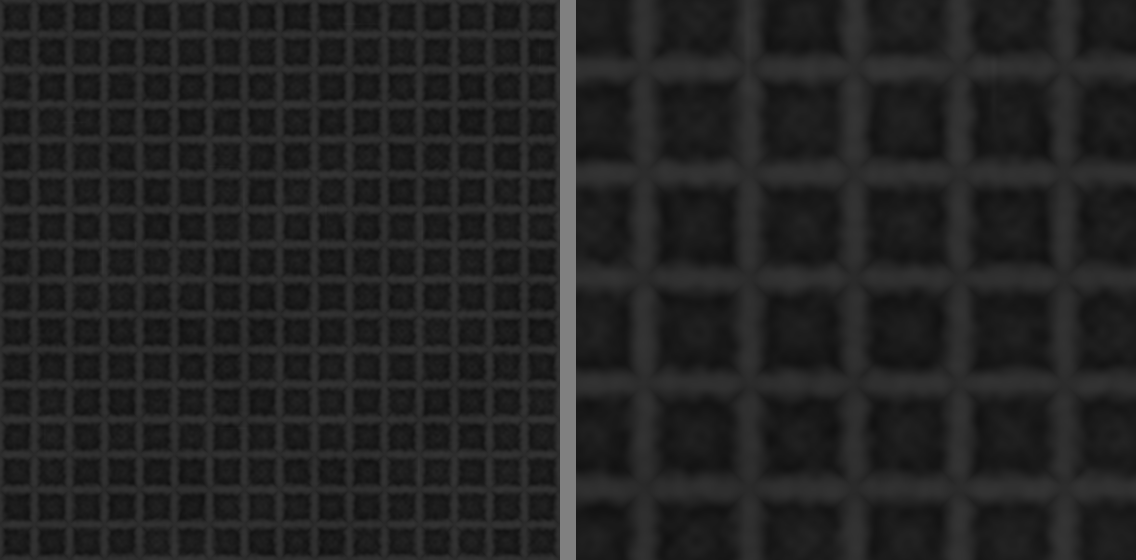
Left, the full canvas; right, a detail of the centre.
This texture is drawn by a WebGL 1 fragment shader. Its source:

```glsl
precision highp float;
// Dark rubber mat: a 16 by 16 grid of blurred ribs around blotchy square pits.

uniform vec2 u_resolution;

const float REPEATS = 16.0;
const float TAU = 6.2831853;
const vec3 RIB = vec3(0.180);
const vec3 PIT_RIM = vec3(0.092);
const vec3 PIT_CENTER = vec3(0.122);
const vec2 GRID_SHIFT = vec2(0.015, -0.015);

float hash(vec2 p) {
  return fract(sin(dot(p, vec2(127.1, 311.7))) * 43758.545);
}

// Gradient at a lattice point, wrapped to the period
vec2 gradient(vec2 cell, float period) {
  float angle = TAU * hash(mod(cell, period) + 0.37);
  return vec2(cos(angle), sin(angle));
}

// Gradient noise that tiles over the unit square, about -0.7 to 0.7
float tileNoise(vec2 uv, float period) {
  vec2 p = uv * period;
  vec2 i = floor(p);
  vec2 f = p - i;
  vec2 w = f * f * f * (f * (f * 6.0 - 15.0) + 10.0);
  vec2 e = vec2(1.0, 0.0);
  float a = dot(gradient(i, period), f);
  float b = dot(gradient(i + e.xy, period), f - e.xy);
  float c = dot(gradient(i + e.yx, period), f - e.yx);
  float d = dot(gradient(i + e.xx, period), f - e.xx);
  return mix(mix(a, b, w.x), mix(c, d, w.x), w.y);
}

// Pit floor: pale middle, dark rim, dimples of varying strength and blotches
vec3 pitColor(vec2 p, float d, float grain, float blotch, float variation) {
  float rim = smoothstep(0.06, 0.28, d + blotch * 0.12);
  float dimples = cos(TAU * 4.0 * p.x) * cos(TAU * 4.0 * p.y);
  vec3 color = mix(PIT_CENTER, PIT_RIM, rim);
  color -= dimples * mix(0.001, 0.008, variation);
  return color + blotch * 0.032 + grain * 0.014;
}

// Rib top: a faint bright ridge that sinks where ribs cross
vec3 ribColor(vec2 p, float d, float grain, float blotch) {
  float ridge = smoothstep(0.40, 0.50, d);
  float crossing = smoothstep(0.30, 0.47, min(abs(p.x), abs(p.y)));
  return RIB + ridge * 0.012 - crossing * 0.022 + grain * 0.010 + blotch * 0.014;
}

// Short, faint scuffs along either axis, wrapped at the canvas edges
float scuffs(vec2 uv, float pixel) {
  float total = 0.0;
  float width = max(0.003, pixel);
  for (int k = 0; k < 12; k++) {
    float id = float(k);
    vec2 center = vec2(hash(vec2(id, 3.1)), hash(vec2(id, 8.7)));
    vec2 q = abs(fract(uv - center + 0.5) - 0.5);
    q = mod(id, 3.0) < 0.5 ? q.yx : q;
    float reach = mix(0.02, 0.05, hash(vec2(id, 5.3)));
    float line = 1.0 - smoothstep(0.0, width, q.x);
    total += line * (1.0 - smoothstep(reach * 0.4, reach, q.y));
  }
  return min(total, 1.0);
}

void main() {
  vec2 uv = gl_FragCoord.xy / u_resolution;
  float pixel = 1.0 / min(u_resolution.x, u_resolution.y);

  // Cell coordinates, centered on each pit
  vec2 grid = uv * REPEATS + GRID_SHIFT;
  vec2 p = fract(grid) - 0.5;
  float variation = hash(mod(floor(grid), REPEATS) + 0.61);

  // Wear from fine grain to broad shading
  float grain = tileNoise(uv, 128.0);
  float blotch = tileNoise(uv + 0.17, 80.0);
  float patches = tileNoise(uv + 0.53, 12.0) + tileNoise(uv + 0.29, 5.0);

  // Wide soft boundary between pit and rib, rounded at the pit corners
  float d = max(abs(p.x), abs(p.y));
  float rib = smoothstep(0.285, 0.465, d + blotch * 0.035);
  vec3 color = mix(pitColor(p, d, grain, blotch, variation),
                   ribColor(p, d, grain, blotch), rib);
  color += (variation - 0.5) * 0.010 * (1.0 - rib);
  color += patches * 0.011;
  color += scuffs(uv, pixel) * 0.016;
  gl_FragColor = vec4(color, 1.0);
}
```
